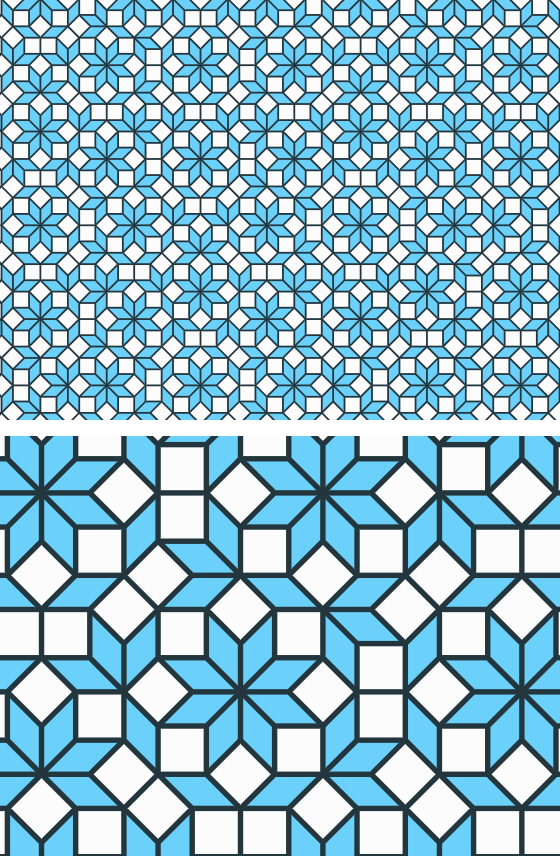
Top: the whole. Bottom: its middle third, enlarged.
This pattern is drawn by a WebGL 1 fragment shader. Its source:

```glsl
precision highp float;
// Eightfold Ammann-Beenker tiling: white squares and blue rhombi with dark outlines.

uniform vec2 u_resolution;

// Offset of the cut through the 4D lattice; it selects the arrangement of stars.
const vec2 CUT = vec2(0.018, -0.095);

// Unit vector at k eighths of a turn.
vec2 axis(float k) {
    return cos(k * 0.78539816 - vec2(0.0, 1.57079633));
}

float cross2(vec2 a, vec2 b) {
    return a.x * b.y - a.y * b.x;
}

// Coordinates of v in the basis a, b.
vec2 inBasis(vec2 v, vec2 a, vec2 b) {
    return vec2(cross2(v, b), cross2(a, v)) / cross2(a, b);
}

// Finds a tile with sides j, k around p; l, m are the other two lattice axes.
// tile.x is the distance to the nearest side, tile.y is 1 for a square.
void findTile(vec2 p, float j, float k, float l, float m, inout vec2 tile) {
    vec2 sideJ = axis(j), sideK = axis(k), sideL = axis(l), sideM = axis(m);
    // Tripling the angle gives the axes of the perpendicular space.
    vec2 perpJ = axis(3.0 * j), perpK = axis(3.0 * k);
    vec2 perpL = axis(3.0 * l), perpM = axis(3.0 * m);
    vec2 first = floor(0.5 * vec2(dot(p, sideL) + dot(CUT, perpL),
                                  dot(p, sideM) + dot(CUT, perpM)));
    float area = abs(cross2(sideJ, sideK));

    for (int i = 0; i < 4; i++) {
        float step4 = float(i);
        vec2 n = first + vec2(mod(step4, 2.0), floor(step4 * 0.5));
        vec2 local = inBasis(p - n.x * sideL - n.y * sideM, sideJ, sideK);
        vec2 cell = floor(local);

        // A tile exists when the cut passes through its dual rhombus.
        vec2 mid = cell + 0.5;
        vec2 perp = CUT - n.x * perpL - n.y * perpM - mid.x * perpJ - mid.y * perpK;
        vec2 dual = abs(inBasis(perp, perpL, perpM));
        if (max(dual.x, dual.y) < 0.5) {
            vec2 inset = 0.5 - abs(local - mid);
            tile = vec2(min(inset.x, inset.y) * area, step(0.9, area));
        }
    }
}

void main() {
    // One unit is one tile side; the origin is the centre of a star.
    float sidesPerHeight = 26.1;
    vec2 p = (gl_FragCoord.xy / u_resolution.y - vec2(0.4774, 0.6215)) * sidesPerHeight;
    float pixel = sidesPerHeight / u_resolution.y;

    // Four kinds of rhombus and two kinds of square.
    vec2 tile = vec2(0.0);
    findTile(p, 0.0, 1.0, 2.0, 3.0, tile);
    findTile(p, 1.0, 2.0, 0.0, 3.0, tile);
    findTile(p, 2.0, 3.0, 0.0, 1.0, tile);
    findTile(p, 0.0, 3.0, 1.0, 2.0, tile);
    findTile(p, 0.0, 2.0, 1.0, 3.0, tile);
    findTile(p, 1.0, 3.0, 0.0, 2.0, tile);

    // Fill and outline.
    vec3 fill = mix(vec3(0.42, 0.82, 0.98), vec3(0.99), tile.y);
    float inside = clamp((tile.x - 0.056) / pixel + 0.5, 0.0, 1.0);
    gl_FragColor = vec4(mix(vec3(0.14, 0.21, 0.24), fill, inside), 1.0);
}
```
